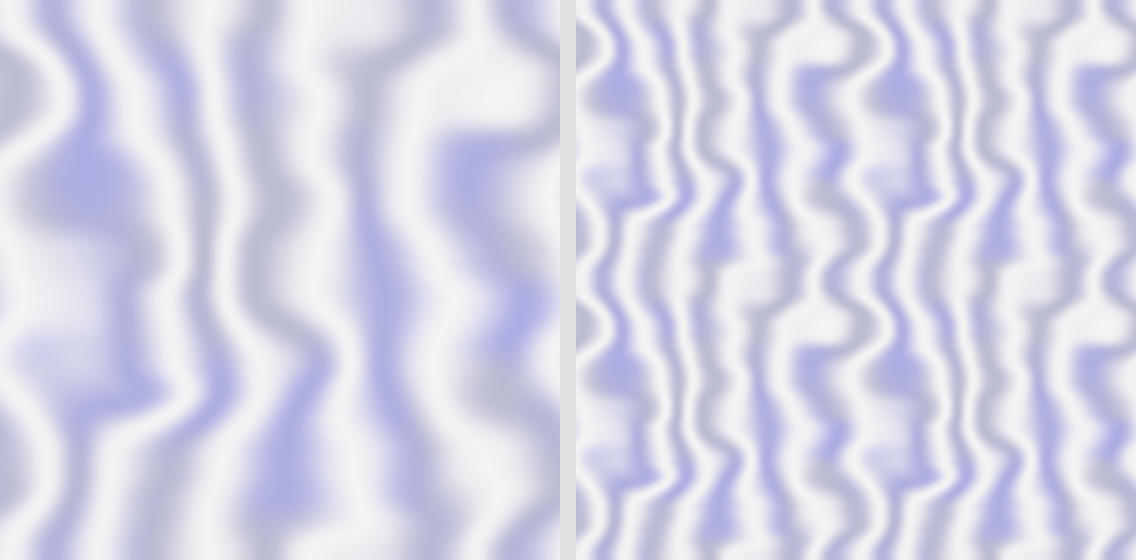
Left, the tile; right, the same tile 2 across and 2 down.
Give the GLSL for this background, as a Shadertoy shader.

```glsl
// Soft silk drapery: pale vertical folds with lavender-grey valleys.
// A whole number of sine folds is bent sideways by wrapping value noise,
// and a second noise tints the valleys from grey to violet.

const float TAU = 6.2831853;

float hash(vec2 cell, float seed) {
    return fract(sin(dot(cell, vec2(127.1, 311.7)) + seed * 74.7) * 43758.545);
}

// Value noise in 0..1 that repeats after 'period' cells
float wrapNoise(vec2 p, vec2 period, float seed) {
    vec2 cell = floor(p);
    vec2 f = p - cell;
    vec2 w = f * f * f * (f * (f * 6.0 - 15.0) + 10.0);
    vec2 lo = mod(cell, period);
    vec2 hi = mod(cell + 1.0, period);
    float bottom = mix(hash(lo, seed), hash(vec2(hi.x, lo.y), seed), w.x);
    float top = mix(hash(vec2(lo.x, hi.y), seed), hash(hi, seed), w.x);
    return mix(bottom, top, w.y);
}

// Noise over the unit tile with a whole number of cells per side
float tileNoise(vec2 uv, vec2 cells, float seed) {
    return wrapNoise(uv * cells, cells, seed);
}

// Sideways shift of the folds, in fold widths
float foldShift(vec2 uv, float amount) {
    float broad = tileNoise(uv, vec2(4.0, 6.0), 1.0) - 0.5;
    float fine = tileNoise(uv, vec2(7.0, 11.0), 2.0) - 0.5;
    return amount * (broad + 0.24 * fine);
}

// Height of the cloth: 0 in the valleys, 1 on the crests
float foldHeight(vec2 uv, float folds, float bend) {
    float phase = uv.x * folds + foldShift(uv, bend);
    return 0.5 + 0.5 * sin(TAU * phase);
}

vec3 silkColour(float height, float tint) {
    vec3 crest = vec3(0.952, 0.952, 0.956);
    vec3 greyValley = vec3(0.735, 0.735, 0.825);
    vec3 violetValley = vec3(0.675, 0.675, 0.895);
    return mix(mix(greyValley, violetValley, tint), crest, height);
}

void mainImage(out vec4 fragColor, in vec2 fragCoord) {
    vec2 uv = fragCoord / iResolution.xy;
    float height = foldHeight(uv, 5.0, 1.15);
    float tint = smoothstep(0.15, 1.0, tileNoise(uv, vec2(6.0, 7.0), 3.0));
    fragColor = vec4(silkColour(height, tint), 1.0);
}
```
